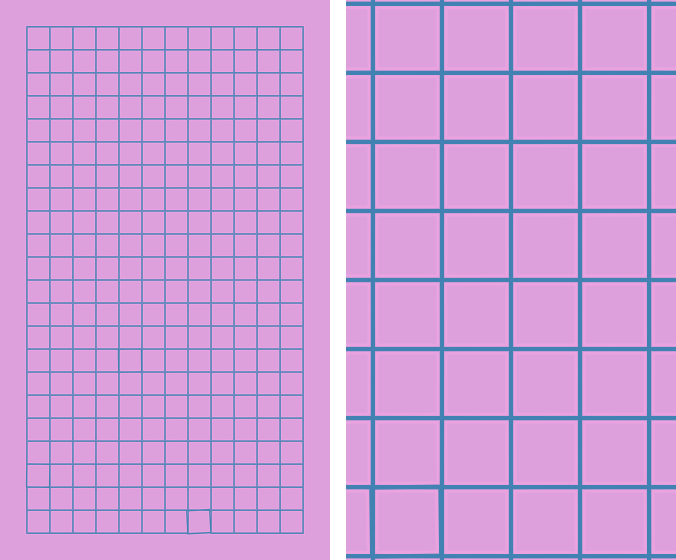
Left, the full canvas; right, a detail of the centre.
Give the GLSL for this pattern, as a WebGL 2 fragment shader.

```glsl
#version 300 es
precision highp float;
// Draws a centred 12 by 22 grid of thin blue squares on plum, a few sitting loose.

uniform vec2 u_resolution;
out vec4 outColor;

// Lengths are fractions of the canvas height
const vec2 GRID = vec2(12.0, 22.0);
const float PITCH = 0.0411;
const float HALF_LINE = 0.0013;

const vec3 PLUM = vec3(0.867, 0.627, 0.867);
const vec3 PALE_PLUM = vec3(0.92, 0.64, 0.88);
const vec3 STEEL_BLUE = vec3(0.255, 0.51, 0.70);

float hash(vec2 p) {
    return fract(sin(dot(p, vec2(127.1, 311.7))) * 43758.5453);
}

// 1 for the chosen cell, 0 elsewhere
float isCell(vec2 cell, vec2 chosen) {
    vec2 gap = abs(cell - chosen);
    return step(max(gap.x, gap.y), 0.5);
}

// Sideways shift (in pitches) and tilt (in radians) of a square
vec2 cellPose(vec2 cell) {
    vec2 pose = vec2(0.0, (hash(cell) - 0.5) * 0.003);
    pose += vec2(-0.030, 0.048) * isCell(cell, vec2(7.0, 0.0));
    pose += vec2(-0.016, 0.012) * isCell(cell, vec2(4.0, 7.0));
    pose += vec2(-0.008, -0.012) * isCell(cell, vec2(0.0, 2.0));
    return pose;
}

vec2 turnBack(vec2 p, float angle) {
    float c = cos(angle), s = sin(angle);
    return vec2(c * p.x + s * p.y, c * p.y - s * p.x);
}

// Distance to the outline of a centred square
float squareOutline(vec2 p, float halfSide) {
    vec2 d = abs(p) - halfSide;
    return abs(length(max(d, 0.0)) + min(max(d.x, d.y), 0.0));
}

// Distance to the nearest square, looking at neighbours as well
float gridDistance(vec2 p, float pitch) {
    vec2 home = floor(p / pitch);
    float nearest = 1.0;
    for (int j = -1; j <= 1; j++) {
        for (int i = -1; i <= 1; i++) {
            vec2 cell = home + vec2(i, j);
            bool inside = all(greaterThanEqual(cell, vec2(0.0))) && all(lessThan(cell, GRID));
            if (!inside) continue;
            vec2 pose = cellPose(cell);
            vec2 centre = (cell + 0.5 + vec2(pose.x, 0.0)) * pitch;
            vec2 local = turnBack(p - centre, pose.y);
            nearest = min(nearest, squareOutline(local, 0.5 * pitch));
        }
    }
    return nearest;
}

void main() {
    float pixel = 1.0 / u_resolution.y;
    vec2 p = (gl_FragCoord.xy - 0.5 * u_resolution) * pixel + 0.5 * GRID * PITCH;
    float d = gridDistance(p, PITCH);

    // Faint pale rim beside each line, then the line itself
    float rim = 1.0 - smoothstep(0.0024, 0.0040, d);
    float line = clamp(0.5 + (HALF_LINE - d) / pixel, 0.0, 1.0);
    vec3 color = mix(PLUM, PALE_PLUM, rim);
    color = mix(color, STEEL_BLUE, line);
    outColor = vec4(color, 1.0);
}
```
